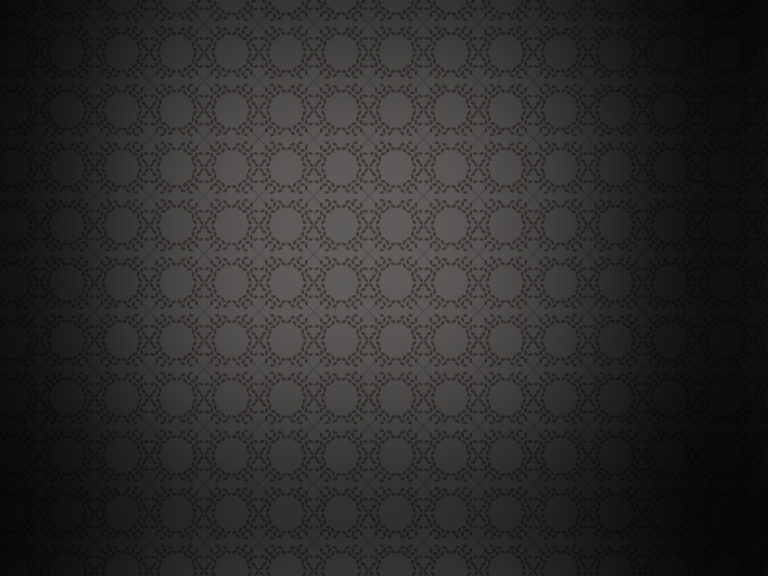
Write a Shadertoy shader that draws this pattern.

```glsl
// Dark damask wallpaper: rings of small leaves on charcoal under a soft, wrapping pool of light.

const float PI = 3.14159265;
const vec2 REPEATS = vec2(14.0, 10.0);
const vec2 GRID_SHIFT = vec2(0.22, 0.09);
const vec2 LIGHT_CENTER = vec2(0.46, 0.59);
const vec3 CHARCOAL = vec3(0.373, 0.361, 0.359);
const vec3 LEAF_TINT = vec3(0.67, 0.66, 0.60);
const vec3 THREAD_TINT = vec3(0.87, 0.87, 0.89);

vec2 direction(float angle) {
    return vec2(cos(angle), sin(angle));
}

// Approximate signed distance to an ellipse lying along the given axis
float leafDistance(vec2 p, vec2 axis, vec2 halfSize) {
    vec2 local = vec2(dot(p, axis), dot(p, vec2(-axis.y, axis.x)));
    return (length(local / halfSize) - 1.0) * halfSize.y;
}

// Leaves spread evenly along an arc, tilted alternately from its tangent
float leafArc(vec2 p, float radius, vec2 angles, int count, vec2 halfSize, float tilt) {
    float nearest = 1.0;
    for (int i = 0; i < count; i++) {
        float angle = radians(mix(angles.x, angles.y, float(i) / float(count - 1)));
        float side = i % 2 == 0 ? 1.0 : -1.0;
        vec2 axis = direction(angle + 0.5 * PI + side * tilt);
        nearest = min(nearest, leafDistance(p - radius * direction(angle), axis, halfSize));
    }
    return nearest;
}

// One quarter of the wreath; folding the cell completes it
float wreathDistance(vec2 quarter) {
    float inner = leafArc(quarter, 0.335, vec2(9.0, 81.0), 5, vec2(0.046, 0.027), 0.55);
    float middle = leafArc(quarter, 0.420, vec2(16.0, 74.0), 5, vec2(0.046, 0.027), 0.75);
    float outer = leafArc(quarter, 0.505, vec2(29.0, 59.0), 3, vec2(0.042, 0.025), 0.75);
    // A diagonal leaf that mirrors into a cross between neighbouring rings
    float cross = leafDistance(quarter - vec2(0.455, 0.045), vec2(0.7071, -0.7071), vec2(0.046, 0.024));
    return min(min(inner, middle), min(outer, cross));
}

// Fine diagonal threads crossing at the corners of the cells
float threadMask(vec2 quarter, float pixel) {
    vec2 corner = 0.5 - quarter;
    float across = abs(corner.x - corner.y) * 0.7071;
    float line = 1.0 - smoothstep(0.006, 0.006 + pixel, across);
    return line * (1.0 - smoothstep(0.17, 0.25, length(corner)));
}

// Periodic light falloff, smooth across all four edges
float lightPool(vec2 uv, vec2 center, vec2 falloff) {
    vec2 wave = abs(sin(PI * (uv - center)));
    vec2 fade = 1.0 - falloff * wave * wave * wave;
    return fade.x * fade.y;
}

void mainImage(out vec4 fragColor, in vec2 fragCoord) {
    vec2 uv = fragCoord / iResolution.xy;
    float pixel = REPEATS.y / iResolution.y;

    // Repeat and fold each cell around its ring center
    vec2 cell = fract(uv * REPEATS - GRID_SHIFT + 0.5) - 0.5;
    vec2 quarter = abs(cell);

    float leaves = 1.0 - smoothstep(-0.6 * pixel, 0.6 * pixel, wreathDistance(quarter));
    float threads = threadMask(quarter, pixel);

    // Shade the ground, then layer threads and leaves
    vec3 color = CHARCOAL * lightPool(uv, LIGHT_CENTER, vec2(0.83, 0.48));
    color *= mix(vec3(1.0), THREAD_TINT, threads);
    color *= mix(vec3(1.0), LEAF_TINT, leaves);
    fragColor = vec4(color, 1.0);
}
```
